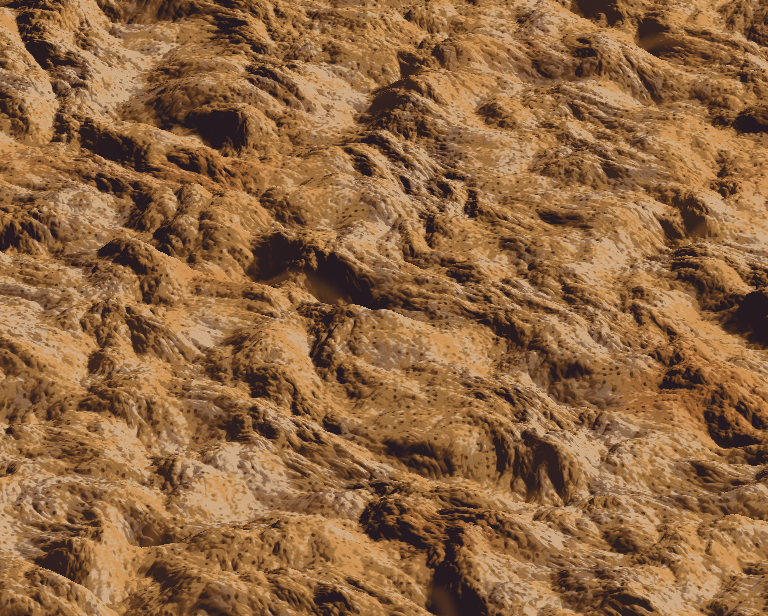
This texture is drawn by a WebGL 2 fragment shader. Its source:

```glsl
#version 300 es
precision highp float;
// Eroded desert hills seen from an oblique height under low sun from the right.
// Billowed gradient noise forms the terrain; each pixel marches over the ground
// to its nearest hit, then gets sunlight, cast shadow, soil colours and shrubs.
uniform vec2 u_resolution;
out vec4 fragColor;

float hash(vec2 p) {
  return fract(sin(dot(p, vec2(127.1, 311.7))) * 43758.5453);
}

float cornerSlope(vec2 cell, vec2 offset) {
  float angle = 6.2832 * hash(cell);
  return dot(vec2(cos(angle), sin(angle)), offset);
}

float noise(vec2 p) {
  vec2 i = floor(p), f = fract(p);
  vec2 u = f * f * f * (f * (f * 6.0 - 15.0) + 10.0);
  vec2 e = vec2(1, 0);
  return mix(mix(cornerSlope(i, f), cornerSlope(i + e, f - e), u.x),
             mix(cornerSlope(i + e.yx, f - e.yx), cornerSlope(i + 1.0, f - 1.0), u.x), u.y);
}

// Distance-like value, zero along the main washes
float wash(vec2 p) {
  return abs(noise(mat2(0.9, 0.6, -0.5, 0.9) * p * vec2(1.0, 1.3) + vec2(4.3, 8.1)));
}

// Rounded crests and sharp gullies, drawn out down to the right
float terrain(vec2 p) {
  p += 0.07 * vec2(noise(p * 4.0), noise(p * 4.0 + 17.0));
  float height = 0.42 * smoothstep(0.0, 0.12, wash(p));
  vec2 q = mat2(0.83, 0.56, -0.56, 0.83) * p * 4.8;
  q.x *= 0.75;
  float amplitude = 1.0;
  for (int i = 0; i < 5; i++) {
    float n = noise(q);
    height += amplitude * (sqrt(n * n + 0.0008) - 0.028);
    q = mat2(1.95, 0.75, -0.75, 1.95) * q + 5.7;
    amplitude *= 0.38;
  }
  return 0.1 * height;
}

// Screen position to ground plane, foreshortened in depth
vec2 ground(vec2 s) {
  return vec2(s.x, s.y * 2.0) + vec2(2.7, 1.4);
}

float lift(vec2 s) {
  return 0.8 * terrain(ground(s));
}

float shadow(vec2 p, float height, vec3 sun) {
  float light = 1.0;
  for (int i = 1; i <= 10; i++) {
    float t = 0.011 * float(i);
    float clearance = height + sun.z * t - terrain(p + sun.xy * t);
    light = min(light, 1.0 + clearance / (0.003 + 0.05 * t));
  }
  return clamp(light, 0.0, 1.0);
}

// Small dark shrubs, one per occupied cell
float shrubs(vec2 p) {
  p *= vec2(80.0, 60.0);
  vec2 cell = floor(p);
  vec2 centre = 0.3 + 0.4 * vec2(hash(cell + 3.1), hash(cell + 9.7));
  float d = length((fract(p) - centre) * vec2(0.8, 1.0));
  return (1.0 - smoothstep(0.1, 0.32, d)) * step(0.6, hash(cell));
}

void main() {
  vec2 uv = gl_FragCoord.xy / u_resolution.y;
  float aspect = u_resolution.x / u_resolution.y;
  vec2 view = vec2((uv.x - 0.5 * aspect) * (1.0 + 0.35 * uv.y), uv.y * (1.0 + 0.25 * uv.y));

  // Walk away from the viewer until the ground covers this pixel
  float near = view.y - 0.11, far = near;
  for (int i = 0; i < 32; i++) {
    far = near + 0.0035;
    if (far + lift(vec2(view.x, far)) >= view.y) break;
    near = far;
  }
  for (int i = 0; i < 5; i++) {
    float middle = 0.5 * (near + far);
    if (middle + lift(vec2(view.x, middle)) >= view.y) far = middle;
    else near = middle;
  }
  vec2 p = ground(vec2(view.x, far));

  // Sunlight on the slope, with cast shadow and grain
  float height = terrain(p);
  vec2 e = vec2(0.002, 0);
  vec2 slope = vec2(terrain(p + e) - height, terrain(p + e.yx) - height) / e.x;
  vec3 normal = normalize(vec3(-slope, 1.0));
  vec3 sun = normalize(vec3(0.74, 0.22, 0.63));
  float lit = max(dot(normal, sun), 0.0);
  float tone = 0.1 + lit * mix(0.2, 1.0, shadow(p, height + 0.002, sun));
  tone += 0.12 * noise(p * 2.0 + 71.0);
  float grain = noise(p * vec2(80.0, 70.0)) + 0.9 * noise(view * vec2(170.0, 210.0));
  tone += 0.22 * grain * smoothstep(0.1, 0.5, tone);
  tone -= 0.33 * shrubs(p) * smoothstep(0.2, 0.5, tone);
  tone += 0.12 * (1.0 - smoothstep(0.0, 0.03, wash(p)));

  // Soil patches: ochre, dull mauve, rust and pale crust
  float patches = 0.5 * noise(p * 3.1 + 31.0) + 0.6 * noise(p * 15.0) + 0.45 * grain;
  float rust = smoothstep(0.2, 0.5, noise(p * vec2(2.3, 3.2) + 53.0) + 0.15 * grain);
  vec3 soil = mix(vec3(0.62, 0.43, 0.23), vec3(0.53, 0.39, 0.29), smoothstep(0.05, 0.35, patches));
  soil = mix(soil, vec3(0.63, 0.36, 0.16), 0.6 * rust);
  vec3 sunlit = mix(vec3(0.82, 0.59, 0.34), vec3(0.81, 0.67, 0.52), smoothstep(-0.2, 0.2, patches));
  sunlit = mix(sunlit, vec3(0.80, 0.52, 0.26), 0.5 * rust);

  vec3 color = mix(vec3(0.14, 0.10, 0.12), vec3(0.38, 0.23, 0.12), smoothstep(0.06, 0.27, tone));
  color = mix(color, soil, smoothstep(0.22, 0.52, tone));
  color = mix(color, sunlit, smoothstep(0.6, 0.95, tone));
  fragColor = vec4(color, 1.0);
}
```
